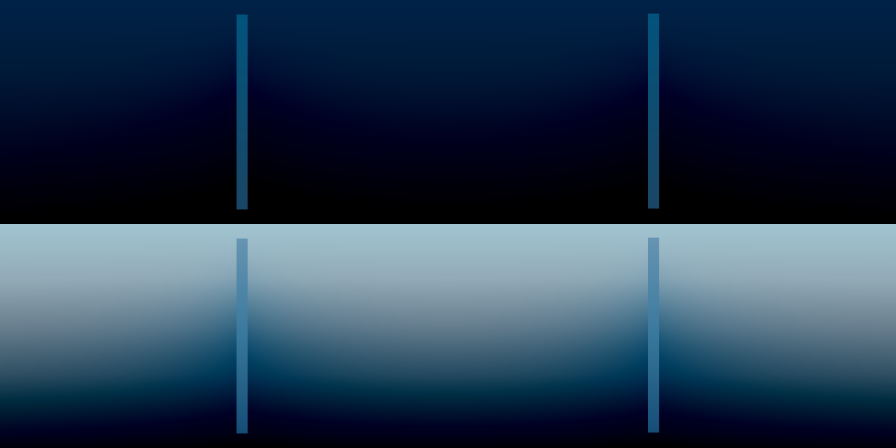
Write a WebGL 1 fragment shader that draws this background.

```glsl
precision highp float;
uniform vec2 u_resolution;

// Blend factor between two depths
float span(float a, float b, float d) {
  return clamp((d - a) / (b - a), 0.0, 1.0);
}

// Night gradient, from the top edge down to black
vec3 nightRamp(float d) {
  vec3 c = mix(vec3(0.0, 0.135, 0.28), vec3(0.0, 0.1, 0.22), span(0.0, 0.32, d));
  c = mix(c, vec3(0.0, 0.015, 0.115), span(0.32, 0.68, d));
  c = mix(c, vec3(0.0, 0.0, 0.05), span(0.68, 0.86, d));
  return mix(c, vec3(0.0), span(0.86, 1.0, d));
}

// Mist gradient, from pale blue down to navy
vec3 mistRamp(float d) {
  vec3 c = mix(vec3(0.63, 0.77, 0.82), vec3(0.58, 0.67, 0.72), span(0.0, 0.24, d));
  c = mix(c, vec3(0.42, 0.50, 0.56), span(0.24, 0.46, d));
  c = mix(c, vec3(0.21, 0.32, 0.39), span(0.46, 0.67, d));
  c = mix(c, vec3(0.0, 0.16, 0.23), span(0.67, 0.81, d));
  c = mix(c, vec3(0.0, 0.01, 0.13), span(0.81, 0.94, d));
  return mix(c, vec3(0.0, 0.0, 0.05), span(0.94, 1.0, d));
}

// Antialiased coverage of a centred box
float boxMask(vec2 p, vec2 halfSize, vec2 pixel) {
  vec2 cover = clamp((halfSize - abs(p)) / pixel + 0.5, 0.0, 1.0);
  return cover.x * cover.y;
}

void main() {
  vec2 uv = gl_FragCoord.xy / u_resolution;
  vec2 pixel = vec2(1.0, 2.0) / u_resolution;
  float night = clamp((uv.y - 0.5) * u_resolution.y + 0.5, 0.0, 1.0);
  float depth = fract((1.0 - uv.y) * 2.0);

  // Shade widening downwards around both bars, and the bars themselves
  float shade = 0.0;
  float bars = 0.0;
  for (int i = 0; i < 2; i++) {
    float side = float(i);
    vec2 p = vec2(uv.x - 0.2702 - 0.4592 * side, depth - 0.5 + 0.004 * side);
    float reach = 0.02 + 0.13 * depth;
    shade += exp(-abs(p.x) / reach);
    bars += boxMask(p, vec2(0.0062, 0.435), pixel);
  }
  shade *= smoothstep(0.05, 0.6, depth);

  // Shade absorbs red first, then green, then blue
  vec3 color = mix(mistRamp(depth), nightRamp(depth), night);
  color = max(color - shade * vec3(0.29, 0.13, 0.06), 0.0);

  // Bar gradients
  vec3 nightBar = mix(vec3(0.0, 0.33, 0.49), vec3(0.11, 0.27, 0.39), depth);
  vec3 mistBar = mix(vec3(0.40, 0.58, 0.70), vec3(0.22, 0.47, 0.61), span(0.07, 0.5, depth));
  mistBar = mix(mistBar, vec3(0.08, 0.30, 0.46), span(0.5, 0.93, depth));
  color = mix(color, mix(mistBar, nightBar, night), bars);

  gl_FragColor = vec4(color, 1.0);
}
```
